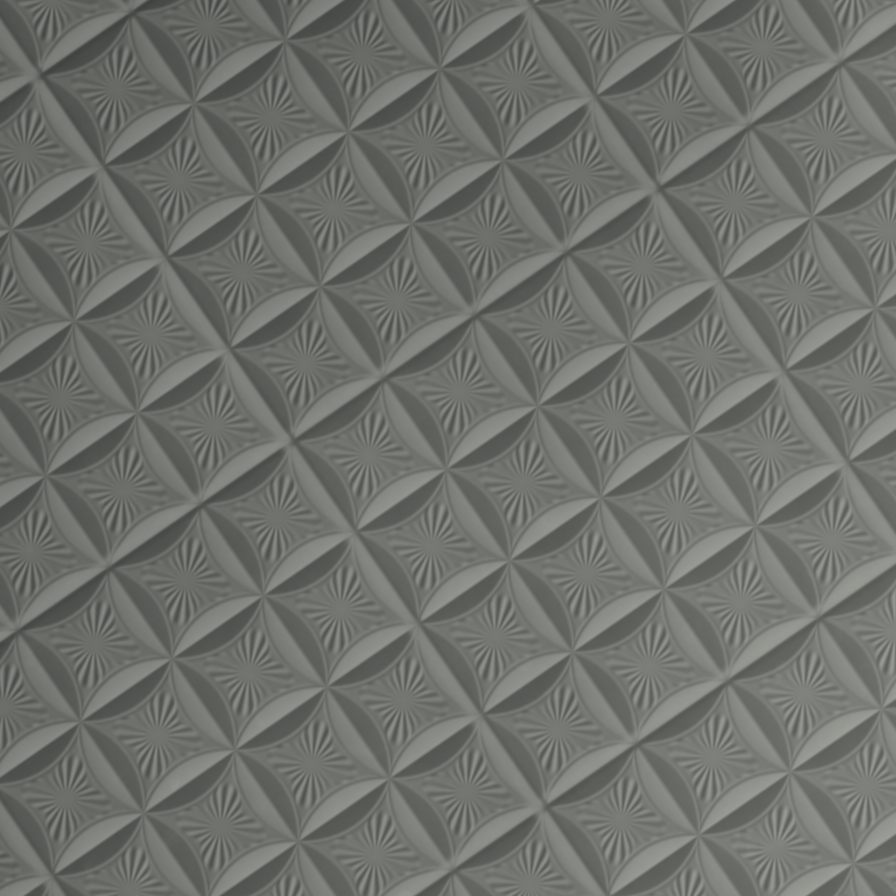
Give the GLSL for this pattern, as a WebGL 2 fragment shader.

```glsl
#version 300 es
precision highp float;
// Grey embossed ceiling tiles: 4 by 4 fluted stars framed by petals, laid askew.
uniform vec2 u_resolution;
out vec4 fragColor;

float hash(vec2 p) {
  return fract(sin(dot(p, vec2(127.1, 311.7))) * 43758.55);
}

float noise(vec2 p) {
  vec2 i = floor(p), f = fract(p);
  f = f * f * (3.0 - 2.0 * f);
  return mix(mix(hash(i), hash(i + vec2(1, 0)), f.x),
             mix(hash(i + vec2(0, 1)), hash(i + vec2(1, 1)), f.x), f.y);
}

// Depth inside the petals on the (horizontal, vertical) cell edges; negative in the star.
vec2 petalDepth(vec2 c) {
  vec2 halfWidth = 0.17 * (1.0 - 4.0 * c * c);
  return halfWidth - (0.5 - abs(c.yx));
}

// Height of the rim and the radial flutes within one cell.
float relief(vec2 c) {
  vec2 depth = petalDepth(c);
  float d = max(depth.x, depth.y);
  float r = length(c), angle = atan(c.y, c.x);
  float diagonal = pow(abs(sin(2.0 * angle)), 2.0);
  float reach = 0.27 + 0.16 * diagonal;
  float fan = smoothstep(0.03, 0.16, r) * (1.0 - smoothstep(reach - 0.08, reach, r));
  fan *= 1.0 - smoothstep(-0.06, -0.025, d);
  float flutes = 0.025 * r * cos(20.0 * angle) * fan;
  float rim = 0.006 * exp(-pow((d + 0.02) / 0.022, 2.0));
  return flutes + rim - 0.03 * r * r;
}

float band(float x, float centre, float width) {
  return exp(-pow((x - centre) / width, 2.0));
}

float surfaceTone(vec2 q) {
  vec2 c = fract(q) - 0.5;

  // Star panel, lit from the upper left
  float e = 0.012;
  vec2 slope = vec2(relief(c + vec2(e, 0)) - relief(c - vec2(e, 0)),
                    relief(c + vec2(0, e)) - relief(c - vec2(0, e))) / (2.0 * e);
  float panel = 0.43 - dot(slope, vec2(-0.11, 0.21));
  panel += 0.02 * band(length(c), 0.0, 0.12);

  // Petals: each edge has a lit and a shaded half, meeting in a soft ridge
  vec2 depth = petalDepth(c);
  vec2 rise = clamp(depth / (0.17 * (1.0 - 4.0 * c * c) + 0.01), 0.0, 1.0);
  vec2 ridge = fract(q + 0.5) - 0.5;
  float level = mix(0.345 - 0.025 * rise.x, 0.505 + 0.055 * rise.x,
                    smoothstep(-0.02, 0.015, ridge.y));
  float upright = mix(0.46 + 0.055 * rise.y, 0.375 - 0.02 * rise.y,
                      smoothstep(-0.03, 0.025, ridge.x));
  float petal = mix(upright, level, smoothstep(-0.015, 0.015, depth.x - depth.y));
  float tone = mix(panel, petal, smoothstep(-0.02, 0.025, max(depth.x, depth.y)));

  // Overlapping seams around every block of four cells
  vec2 s = q - 4.0 * floor(q / 4.0 + 0.5);
  tone = mix(tone, 0.54, 0.65 * band(s.y, 0.055, 0.045));
  tone = mix(tone, 0.30, 0.75 * band(s.y, -0.025, 0.028));
  tone = mix(tone, 0.51, 0.75 * band(s.x, -0.06, 0.055));
  tone = mix(tone, 0.33, 0.60 * band(s.x, 0.025, 0.024));
  return tone + 0.015 * (hash(floor(q / 4.0)) - 0.5);
}

void main() {
  float tone = 0.0;
  mat2 toTile = mat2(0.823, -0.568, 0.568, 0.823) / 0.124;
  for (int i = 0; i < 4; i++) {
    vec2 offset = vec2(i % 2, i / 2) * 0.5 - 0.25;
    vec2 p = (gl_FragCoord.xy + offset) / u_resolution;
    tone += 0.25 * surfaceTone(toTile * (p - vec2(0.3255, 0.508)));
  }

  // Uneven light, cloudy paint and fine grain
  vec2 uv = gl_FragCoord.xy / u_resolution;
  tone += 0.065 * (uv.x - 0.5) - 0.035 * (uv.y - 0.5);
  tone += 0.025 * (noise(uv * 5.0) - 0.5) + 0.012 * (noise(uv * 38.0) - 0.5);
  tone += 0.008 * (noise(uv * 260.0) - 0.5);

  // Sparse pale scuffs
  float scuff = smoothstep(0.86, 0.96, noise(uv * 31.0 + 7.0)) * noise(uv * 150.0);
  tone += 0.025 * scuff * (1.0 - uv.y);

  fragColor = vec4(tone * vec3(1.0, 1.025, 0.98), 1.0);
}
```
